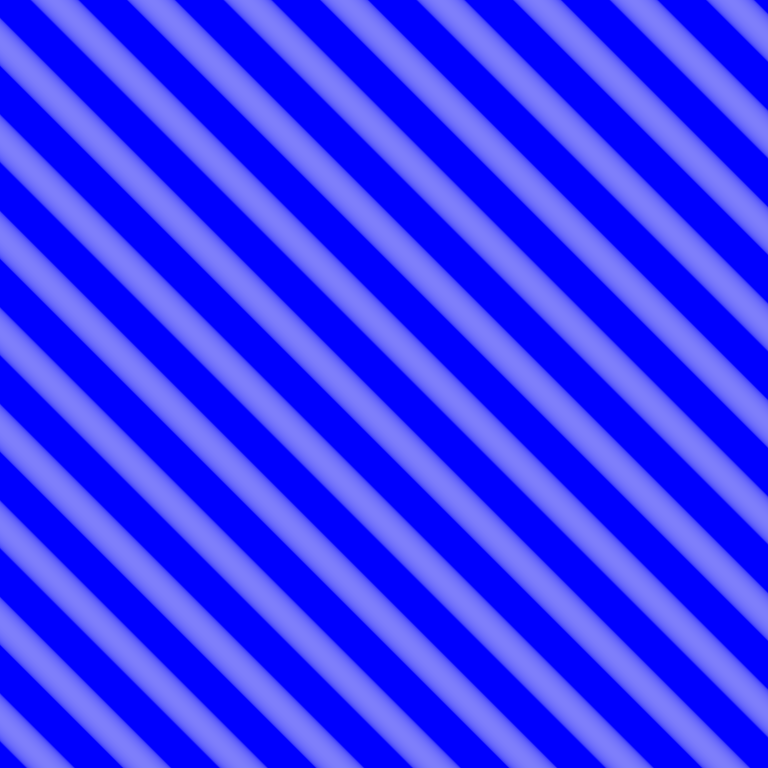
A Shadertoy shader for this pattern:

```glsl
// Soft lilac-blue diagonal stripes on pure blue, about eight repeats across and down.
// The positive half of a cosine along the diagonal is flattened by a small power,
// giving each stripe a broad plateau with shaded sides; taps smooth its edges.

const vec3 GROUND_BLUE = vec3(0.0, 0.0, 0.996);
const vec3 STRIPE_LILAC = vec3(0.495, 0.495, 0.985);
const float STRIPE_FREQUENCY = 50.0;  // radians per canvas height
const float STRIPE_CENTER = 1.0712;   // diagonal position of one stripe's middle
const float PLATEAU_POWER = 0.26;     // lower values flatten the stripe
const int TAPS = 8;

// Stripe strength, 0 on the ground and 1 along the middle of a stripe
float stripeProfile(float diagonal, float frequency, float center, float power) {
    float wave = cos(frequency * (diagonal - center));
    return pow(max(wave, 0.0), power);
}

// Average of the profile over the diagonal extent of one pixel
float smoothStripe(float diagonal, float extent) {
    float sum = 0.0;
    for (int i = 0; i < TAPS; i++) {
        float offset = (float(i) + 0.5) / float(TAPS) - 0.5;
        sum += stripeProfile(diagonal + offset * extent,
                             STRIPE_FREQUENCY, STRIPE_CENTER, PLATEAU_POWER);
    }
    return sum / float(TAPS);
}

void mainImage(out vec4 fragColor, in vec2 fragCoord) {
    vec2 uv = fragCoord / iResolution.y;
    float pixelExtent = 2.0 / iResolution.y;
    float stripe = smoothStripe(uv.x + uv.y, pixelExtent);
    fragColor = vec4(mix(GROUND_BLUE, STRIPE_LILAC, stripe), 1.0);
}
```
